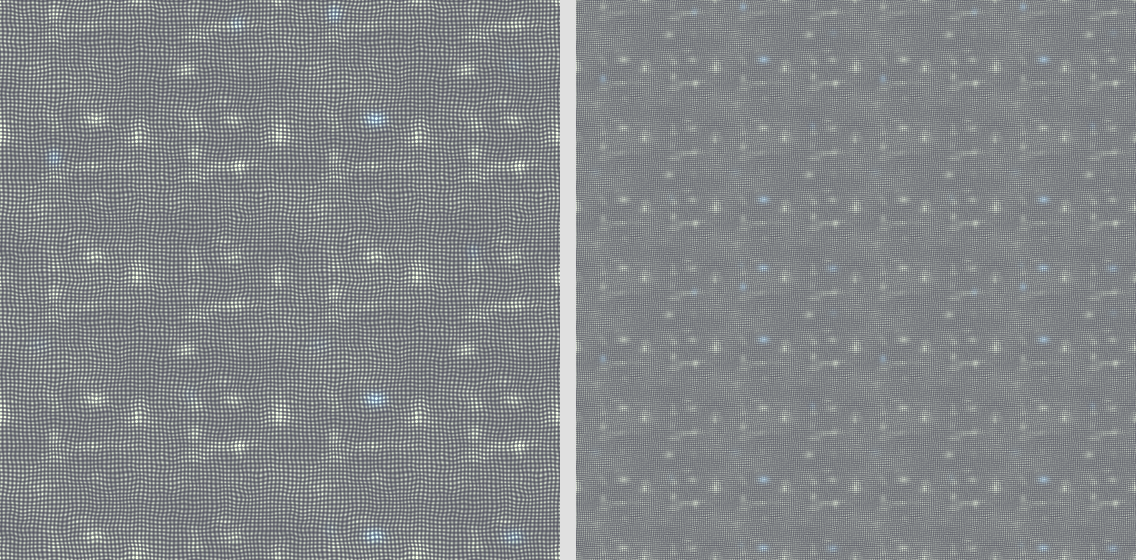
Left, the tile; right, the same tile 2 across and 2 down.
Reproduce this texture procedurally as a Shadertoy shader.

```glsl
// Open gauze weave: 140 by 140 pale holes between blue-grey threads, in a 4 by 4 repeat of worn knots and thin patches.

float hash(vec2 p) {
    vec3 q = fract(vec3(p.xyx) * 0.1031);
    q += dot(q, q.yzx + 33.33);
    return fract((q.x + q.y) * q.z);
}

// Value noise that wraps after a whole number of cells per unit
float tileNoise(vec2 tile, vec2 cells, float seed) {
    vec2 p = tile * cells;
    vec2 cell = floor(p), f = fract(p);
    f = f * f * (3.0 - 2.0 * f);
    vec2 lo = mod(cell, cells) + seed, hi = mod(cell + 1.0, cells) + seed;
    return mix(mix(hash(lo), hash(vec2(hi.x, lo.y)), f.x),
               mix(hash(vec2(lo.x, hi.y)), hash(hi), f.x), f.y);
}

void mainImage(out vec4 fragColor, in vec2 fragCoord) {
    vec2 tile = fragCoord / iResolution.xy * 4.0;   // four repeats each way
    vec2 pair = tile * 0.5;                         // wear alternates over two repeats

    // Threads bend gently and kink a little
    vec2 drift = 0.9 * vec2(tileNoise(tile, vec2(4.0, 5.0), 11.0), tileNoise(tile, vec2(5.0, 4.0), 47.0))
               + 0.45 * vec2(tileNoise(pair, vec2(23.0, 27.0), 83.0), tileNoise(pair, vec2(26.0, 24.0), 131.0));
    vec2 weave = tile * 35.0 + drift;

    // Rounded holes, each of its own brightness
    vec2 wave = 0.5 + 0.5 * cos(6.2831853 * weave);
    float holeTone = 0.75 + 0.5 * hash(mod(floor(weave + 0.5), 70.0) + 211.0);
    float light = 0.58 * wave.x * wave.y * holeTone + 0.2 * (wave.x + wave.y);

    // Thin, stretched patches let more light through
    float patchy = smoothstep(0.62, 0.98, tileNoise(tile, vec2(5.0, 11.0), 307.0))
                 * (0.4 + 0.8 * tileNoise(pair, vec2(4.0), 353.0));
    float tone = tileNoise(pair, vec2(6.0, 10.0), 401.0) - 0.5;
    light *= 0.96 + 0.5 * patchy + 0.24 * tone;

    // Knots: the first sits on the repeat corner, the others are scattered
    float glow = 0.0, cool = 0.0;
    for (int i = 0; i < 7; i++) {
        float id = float(i);
        vec2 square = vec2((i + 1) % 2, (i + 1) / 2);
        vec2 jitter = vec2(hash(vec2(id, 503.0)), hash(vec2(id, 607.0)));
        vec2 centre = i == 0 ? vec2(0.0) : (square - vec2(0.0, 1.0) + 0.2 + 0.6 * jitter) / vec2(2.0, 3.0);
        vec2 fromCentre = tile - centre + 0.5;
        vec2 copyId = mod(floor(fromCentre), 4.0);
        vec2 pairId = mod(copyId, 2.0);
        float wear = hash(pairId * 19.0 + vec2(id, 701.0));
        vec2 shift = 0.06 * (vec2(wear, hash(pairId * 23.0 + vec2(id, 733.0))) - 0.5);
        vec2 offset = fract(fromCentre) - 0.5 - shift;

        // Corner knots are narrow and bright, the others softer
        vec2 size = i == 0 ? vec2(0.026, 0.048) : mix(vec2(0.095, 0.05), vec2(0.035, 0.06), hash(vec2(id, 757.0)));
        float strength = i == 0 ? 0.7 + 0.5 * wear : 0.2 + 0.8 * wear * wear;
        float knot = strength * exp(-dot(offset / size, offset / size));
        glow += knot;
        // A few copies turn bluish
        cool += knot * step(0.88, hash(copyId * 17.0 + vec2(id, 809.0)));
    }
    light = light * (1.0 + 0.75 * glow) + 0.2 * glow * glow;

    vec3 thread = vec3(0.34, 0.34, 0.39);
    vec3 gap = vec3(0.84, 0.88, 0.81);
    vec3 colour = mix(thread, gap, min(light, 1.25));
    colour += vec3(-0.07, 0.0, 0.1) * min(cool, 1.0);
    fragColor = vec4(clamp(colour, 0.0, 1.0), 1.0);
}
```
